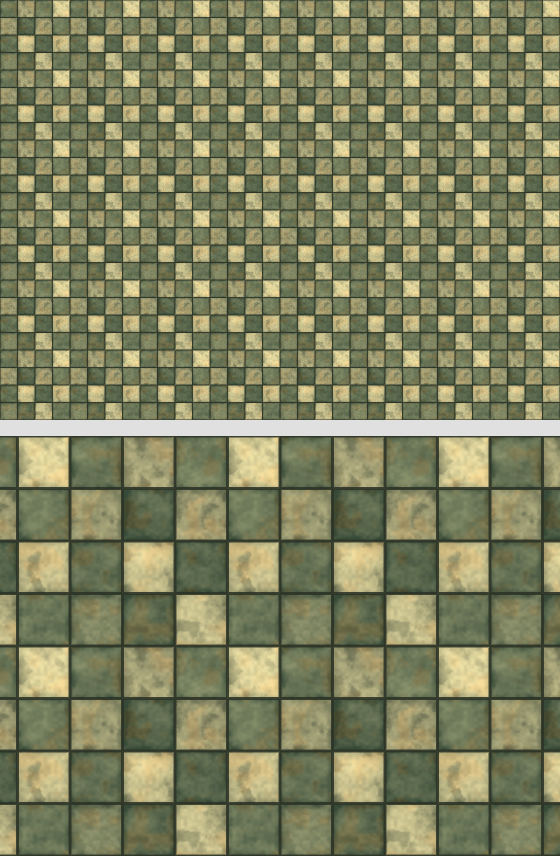
Top: the whole. Bottom: its middle third, enlarged.
Give the GLSL for this pattern, as a Shadertoy shader.

```glsl
float hash(uvec2 cell, uint seed) {
    uint h = cell.x * 1597334677u ^ cell.y * 3812015801u ^ (seed + 1u) * 2654435769u;
    h = (h ^ (h >> 15)) * 2246822519u;
    h = (h ^ (h >> 13)) * 3266489917u;
    return float((h ^ (h >> 16)) & 65535u) / 65535.0;
}

float valueNoise(vec2 p, uint seed) {
    uvec2 i = uvec2(floor(p));
    vec2 f = fract(p);
    f = f * f * (3.0 - 2.0 * f);
    return mix(mix(hash(i, seed), hash(i + uvec2(1, 0), seed), f.x),
               mix(hash(i + uvec2(0, 1), seed), hash(i + uvec2(1, 1), seed), f.x), f.y);
}

float fbm(vec2 p, uint seed) {
    float sum = 0.0, weight = 0.5;
    for (int octave = 0; octave < 4; octave++) {
        sum += weight * valueNoise(p, seed + uint(octave) * 37u);
        p *= 2.0;
        weight *= 0.5;
    }
    return sum / 0.9375;
}

// Brightness of each tile in the repeating 4 by 4 block, bottom row first
const float blockTone[16] = float[16](
    0.42, 0.17, 0.84, 0.27,
    0.17, 0.85, 0.11, 0.85,
    0.52, 0.08, 0.60, 0.26,
    0.27, 0.66, 0.30, 0.95);

void mainImage(out vec4 fragColor, in vec2 fragCoord) {
    vec2 grid = fragCoord / iResolution.xy * vec2(32.0, 24.0);
    float pixel = 24.0 / iResolution.y;
    vec2 local = fract(grid);
    ivec2 cell = ivec2(floor(grid)) % 4;
    int tile = cell.y * 4 + cell.x;
    uint seed = uint(tile) * 211u;
    float base = blockTone[tile];
    float lightTile = smoothstep(0.3, 0.6, base);

    // Cloudy glaze, fine grain and dark worn blotches
    float cloud = fbm(local * vec2(2.5, 3.2), seed + 5u);
    float grain = valueNoise(local * 15.0, seed + 71u);
    float blotch = fbm(local * 3.5 + 1.7, seed + 103u);
    float tone = base + (cloud - 0.5) * mix(0.45, 0.5, lightTile);
    tone += (grain - 0.5) * mix(0.12, 0.18, lightTile);
    tone -= smoothstep(0.52, 0.75, blotch) * (0.4 + 0.6 * grain) * mix(0.12, 0.45, lightTile);

    // Uneven darkening toward the tile rim
    vec2 border = min(local, 1.0 - local);
    float edge = min(border.x, border.y);
    float rim = 1.0 - smoothstep(0.0, 0.15, edge);
    tone -= rim * (0.06 + 0.25 * valueNoise(local * 9.0, seed + 149u));

    // Olive to cream ramp, cooler on green tiles with rusty stains
    vec3 color = mix(vec3(0.32, 0.35, 0.26), vec3(0.87, 0.83, 0.61), clamp(tone, -0.15, 1.1));
    color += (1.0 - lightTile) * vec3(-0.02, 0.012, 0.01);
    float rust = smoothstep(0.5, 0.75, fbm(local * 3.0, seed + 181u));
    color += rust * vec3(0.045, -0.01, -0.04);

    // Thin dark joints
    float joint = clamp((0.028 - edge) / pixel + 0.5, 0.0, 1.0);
    color = mix(color, vec3(0.17, 0.2, 0.15), joint * 0.9);
    fragColor = vec4(color, 1.0);
}
```
